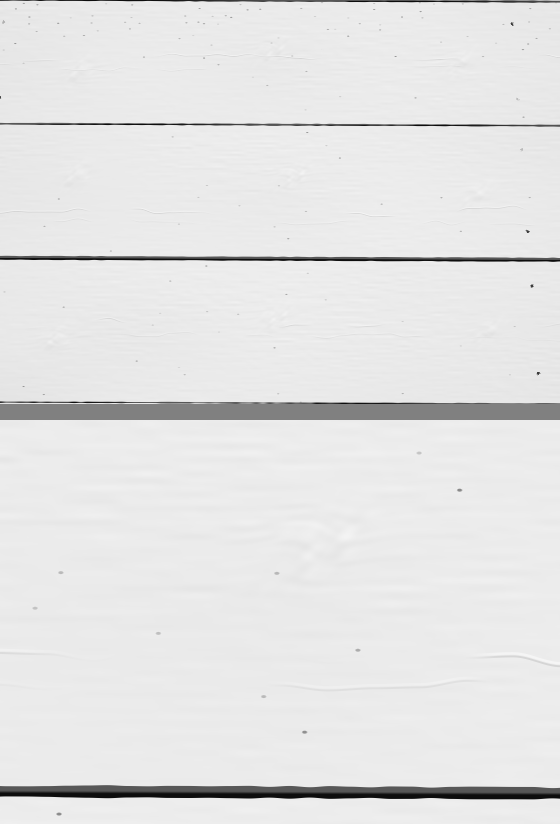
Top: the whole. Bottom: its middle third, enlarged.
This texture is drawn by a WebGL 1 fragment shader. Its source:

```glsl
precision highp float;
// Three white-painted horizontal boards split by thin dark gaps, the lower gap wider.
// Stretched value noise is embossed into brushed grain and knots; loops place
// the gaps, the paint ridges and the nail heads, and hashed cells the small dents.

uniform vec2 u_resolution;

#define ASPECT 1.384
#define PAINT vec3(0.915)
#define GAP_LIP vec3(0.34)
#define GAP_DEPTH vec3(0.05)
#define NAIL_COLOR vec3(0.20)
#define GRAIN_DEPTH 0.05
#define KNOT_DEPTH 0.13
#define RIDGE_DEPTH 0.09
#define GAP_SLOPE -0.0035
#define NAIL_RADIUS 0.0046
#define DENT_CELLS 60.0

float hash(vec2 p) {
  vec3 q = fract(vec3(p.xyx) * 0.1031);
  q += dot(q, q.yzx + 33.33);
  return fract((q.x + q.y) * q.z);
}

float noise(vec2 p) {
  vec2 i = floor(p), f = fract(p);
  f = f * f * (3.0 - 2.0 * f);
  return mix(mix(hash(i), hash(i + vec2(1.0, 0.0)), f.x),
             mix(hash(i + vec2(0.0, 1.0)), hash(i + vec2(1.0, 1.0)), f.x), f.y);
}

// Coverage of a shape with signed distance d, softened over one pixel
float cover(float d) {
  return clamp(0.5 - d * u_resolution.y, 0.0, 1.0);
}

// Height of gap i; the boards get slightly narrower upward
float gapY(float i, float x) {
  return 0.0025 + 0.3695 * i - 0.0125 * i * i + GAP_SLOPE * (x - 0.5 * ASPECT);
}

// Surface height: brushed grain bent around three slanted knots per board
float relief(vec2 p, float board) {
  float knots = 0.0, swirl = 0.0;
  for (int k = 0; k < 3; k++) {
    float fk = float(k);
    float jitter = hash(vec2(fk + 3.0, board + 7.0));
    vec2 center = vec2(0.13 + 0.53 * fk + 0.14 * (jitter - 0.5), gapY(board + 0.5, p.x));
    center.y += 0.07 * (hash(vec2(board + 11.0, fk)) - 0.4);
    vec2 q = p - center;
    q.x -= 0.6 * q.y;
    float near = exp(-dot(q * vec2(30.0, 32.0), q * vec2(30.0, 32.0)));
    knots += near * noise(q * vec2(95.0, 60.0) + 40.0 + 9.0 * fk);
    swirl += near * q.x;
  }
  p.y += 0.5 * swirl + 0.006 * noise(p * vec2(4.0, 9.0));
  vec2 offset = vec2(37.0, 61.0) * (board + 1.0);
  float patches = 0.25 + 0.75 * noise(p * vec2(4.0, 11.0) + offset);
  float grain = 0.6 * noise(p * vec2(24.0, 165.0) + offset)
              + 0.4 * noise(p * vec2(60.0, 90.0) + offset);
  return GRAIN_DEPTH * patches * grain + KNOT_DEPTH * knots;
}

// Broken, wandering paint ridges: a shadow line with a light upper lip
float ridges(vec2 p, float board, float v) {
  float shade = 0.0;
  for (int k = 0; k < 2; k++) {
    float row = board * 5.0 + float(k) * 2.0;
    float level = 0.54 - 0.18 * step(abs(board - 1.0), 0.5) - 0.10 * float(k);
    float wander = 0.07 * (noise(vec2(p.x * 4.0, row)) - 0.5)
                 + 0.03 * (noise(vec2(p.x * 26.0, row + 20.0)) - 0.5);
    float d = (v - level - wander) * 0.33;
    float broken = smoothstep(0.45, 0.8, noise(vec2(p.x * 11.0, row + 50.0)));
    float fade = 1.0 - 0.5 * float(k);
    shade += fade * broken * (0.4 * cover(abs(d - 0.0025) - 0.001) - cover(abs(d) - 0.0008));
  }
  return RIDGE_DEPTH * shade;
}

// Small hashed dents, crowded on the upper half of the top board
float dents(vec2 p, float board, float v) {
  vec2 cell = floor(p * DENT_CELLS);
  vec2 center = 0.25 + 0.5 * vec2(hash(cell + 5.0), hash(cell + 17.0));
  float crowd = step(1.5, board) * smoothstep(0.4, 0.9, v);
  float present = step(hash(cell + 71.0), 0.012 + 0.11 * crowd);
  float d = length((fract(p * DENT_CELLS) - center) * vec2(0.6, 1.0)) / DENT_CELLS;
  return present * cover(d - 0.0012) * (0.1 + 0.3 * hash(cell + 29.0));
}

// Ragged nail heads, two per board at the right, and two at the top board's left edge
float nails(vec2 p, float board) {
  float ink = 0.0;
  for (int k = 0; k < 2; k++) {
    float fk = float(k);
    float y = mix(gapY(board, p.x), gapY(board + 1.0, p.x), 0.21 + 0.61 * fk);
    float worn = step(abs(board + fk - 2.0), 0.5);
    float ragged = NAIL_RADIUS * (0.35 + 0.9 * noise(p * 330.0));
    float right = cover(length(p - vec2(1.336 - 0.075 * y, y)) - ragged);
    float left = cover(length(p - vec2(0.009 * fk, y)) - ragged) * step(1.5, board);
    ink += right * mix(0.95, 0.25, worn) + left * (0.9 - 0.6 * fk);
  }
  return min(ink, 1.0);
}

void main() {
  vec2 p = gl_FragCoord.xy / u_resolution * vec2(ASPECT, 1.0);
  float board = step(gapY(1.0, p.x), p.y) + step(gapY(2.0, p.x), p.y);
  float low = gapY(board, p.x);
  float v = (p.y - low) / (gapY(board + 1.0, p.x) - low);

  // Paint: soft tone, lit grain and surface wear
  vec2 fromCenter = p - vec2(0.5 * ASPECT, 0.55);
  vec3 color = PAINT + 0.008 - 0.03 * dot(fromCenter, fromCenter);
  color += 0.012 * (noise(p * vec2(3.0, 6.0) + board * 13.0) - 0.5);
  color += relief(p, board) - relief(p + vec2(0.0015, 0.003), board);
  color += ridges(p, board, v) - dents(p, board, v);
  color = mix(color, NAIL_COLOR, nails(p, board));

  // Gaps: grey lip above, black depth below, slightly chipped edges
  for (int i = 0; i < 4; i++) {
    float fi = float(i);
    float width = 0.003 + 0.0006 * fi + 0.006 * step(abs(fi - 1.0), 0.5);
    float chip = 0.0012 * (noise(vec2(p.x * 60.0, fi * 9.0)) - 0.5);
    float d = p.y - gapY(fi, p.x);
    vec3 gap = mix(GAP_DEPTH, GAP_LIP, smoothstep(-0.2, 0.1, d / width));
    color = mix(color, gap, cover(abs(d) - 0.5 * width + chip));
  }
  gl_FragColor = vec4(color, 1.0);
}
```
